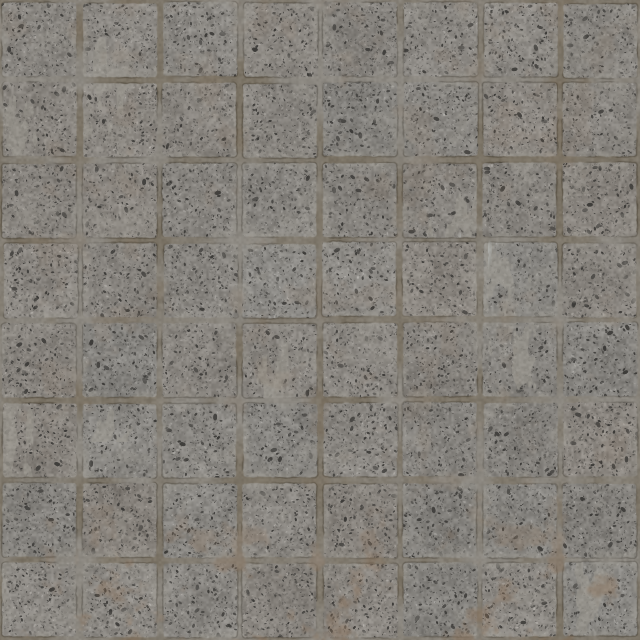
A Shadertoy shader for this texture:

```glsl
// Weathered concrete paving: a square grid of speckled tiles with worn edges and grout.
// Rounded-box distances shape the tiles, scattered cell dots make the aggregate,
// and wrapping value noise adds grain, lime bloom, pale scars, rust and a drip.

#define TILES 8.0
#define TILE_HALF 0.461
#define CORNER 0.035
#define EDGE_WEAR 0.026
#define TILE_COLOR vec3(0.535, 0.522, 0.502)
#define GROUT_COLOR vec3(0.525, 0.505, 0.467)
#define LIME_COLOR vec3(0.605, 0.592, 0.560)
#define SPECK_COLOR vec3(0.235, 0.230, 0.220)
#define RUST_COLOR vec3(0.54, 0.43, 0.33)
#define SCAR_CHANCE 0.17
#define DRIP_CENTER vec2(0.738, 0.607)

float hash(vec2 p) {
    vec3 q = fract(p.xyx * 0.1031);
    q += dot(q, q.yzx + 33.33);
    return fract((q.x + q.y) * q.z);
}

vec2 hash2(vec2 p) {
    return vec2(hash(p + 17.3), hash(p + 71.9));
}

// Value noise with n cells across the canvas, wrapping at its borders
float noise(vec2 uv, vec2 n) {
    vec2 p = uv * n, i = floor(p), f = fract(p);
    f = f * f * (3.0 - 2.0 * f);
    vec2 a = mod(i, n) + n * 1.37, b = mod(i + 1.0, n) + n * 1.37;
    return mix(mix(hash(a), hash(vec2(b.x, a.y)), f.x),
               mix(hash(vec2(a.x, b.y)), hash(b), f.x), f.y);
}

float fbm(vec2 uv, vec2 n) {
    float sum = 0.0, amp = 0.53;
    for (int k = 0; k < 4; k++) {
        sum += amp * noise(uv, n);
        n *= 2.0;
        amp *= 0.5;
    }
    return sum;
}

// Coverage of irregular dots, at most one per cell; radii are in cells
float specks(vec2 uv, float n, float density, float rMin, float rMax) {
    vec2 p = uv * n, base = floor(p);
    float aa = 0.6 * n / iResolution.y, cover = 0.0;
    for (int y = -1; y <= 1; y++)
    for (int x = -1; x <= 1; x++) {
        vec2 cell = base + vec2(x, y), id = mod(cell, n) + n * 2.3;
        vec2 d = p - cell - hash2(id);
        float size = hash(id + 5.7), turn = 6.283 * hash(id + 9.1);
        float r = mix(rMin, rMax, size * size);
        float lump = 1.0 + 0.25 * sin(2.0 * atan(d.y, d.x + 1e-5) + turn);
        float dotMask = 1.0 - smoothstep(r - aa, r + aa, length(d) * lump);
        float shade = 0.55 + 0.45 * hash(id + 3.9);
        cover = max(cover, dotMask * shade * step(hash(id), density));
    }
    return cover;
}

void mainImage(out vec4 fragColor, in vec2 fragCoord) {
    vec2 uv = fragCoord / iResolution.xy;
    vec2 tile = floor(uv * TILES), q = fract(uv * TILES) - 0.5;
    float aa = TILES / iResolution.y;
    float grain = noise(uv, vec2(256.0)) - 0.5;
    float grit = noise(uv, vec2(128.0)) - 0.5;
    float cloud = fbm(uv, vec2(16.0));
    float bloom = fbm(uv + 0.37, vec2(32.0));

    // Slightly shifted tile with a nibbled outline
    vec2 shift = (hash2(tile + 40.0) - 0.5) * 0.026;
    vec2 box = abs(q - shift) - TILE_HALF + CORNER;
    float d = length(max(box, 0.0)) + min(max(box.x, box.y), 0.0) - CORNER;
    d += EDGE_WEAR * (fbm(uv, vec2(96.0)) - 0.5);
    float inside = 1.0 - smoothstep(-aa, aa, d);

    // Concrete face
    float tone = (hash(tile + 8.0) - 0.5) * 0.025 + (cloud - 0.5) * 0.09;
    vec3 face = TILE_COLOR + tone + grain * 0.10 + grit * 0.05;
    face += vec3(0.012, 0.0, -0.008) * (hash(tile + 23.0) - 0.5);

    // Lime haze along the edges and in soft clouds
    float rim = smoothstep(-0.13, 0.0, d) * smoothstep(0.40, 0.68, bloom);
    float haze = max(rim * 0.75, 0.4 * smoothstep(0.58, 0.76, bloom));

    // Pale scars, anchored to one spot on chosen tiles
    vec2 anchor = (hash2(tile + 90.0) - 0.5) * 0.8;
    float ragged = fbm(uv, vec2(64.0, 24.0));
    float scar = smoothstep(0.0, 0.09, ragged - 0.33 - 0.65 * length((q - anchor) * vec2(1.2, 0.7)));
    scar *= step(hash(tile + 61.0), SCAR_CHANCE * (0.5 + uv.y));
    haze = max(haze, scar * 0.85);

    // Dark aggregate in three sizes, then sparse light chips
    float dark = specks(uv, 64.0, 0.32, 0.10, 0.25);
    dark = max(dark, specks(uv + 0.21, 128.0, 0.36, 0.12, 0.29));
    dark = max(dark, 0.45 * specks(uv + 0.43, 224.0, 0.35, 0.15, 0.36));
    face = mix(face, SPECK_COLOR, dark * (1.0 - 0.65 * haze));
    face += 0.10 * specks(uv + 0.63, 144.0, 0.10, 0.12, 0.28);
    face = mix(face, LIME_COLOR + grain * 0.05, haze * 0.75);

    // Grout, varying from brown to grey, with a thin broken seam
    float stain = fbm(uv + 0.71, vec2(12.0));
    vec3 grout = GROUT_COLOR + grain * 0.05 + grit * 0.03;
    grout += mix(vec3(-0.045, -0.055, -0.070), vec3(0.025, 0.030, 0.040), smoothstep(0.3, 0.7, stain));
    vec3 color = mix(grout, face, inside);
    float seam = exp(-pow((d - 0.006) / 0.011, 2.0)) * smoothstep(0.35, 0.7, noise(uv, vec2(40.0)));
    color -= 0.10 * seam;

    // Rust, strongest near the bottom
    float rust = smoothstep(0.57, 0.75, fbm(uv + 0.13, vec2(24.0)));
    color = mix(color, RUST_COLOR, rust * mix(0.40, 0.10, smoothstep(0.05, 0.25, uv.y)));

    // White mineral drips
    vec2 e = (uv - DRIP_CENTER) / vec2(0.038, 0.045);
    float drip = smoothstep(0.60, 0.72, noise(uv, vec2(128.0, 20.0)) + 0.25 * grit);
    color = mix(color, vec3(0.72, 0.73, 0.72), 0.8 * drip * (1.0 - smoothstep(0.5, 1.0, length(e))));

    fragColor = vec4(clamp(color, 0.0, 1.0), 1.0);
}
```
